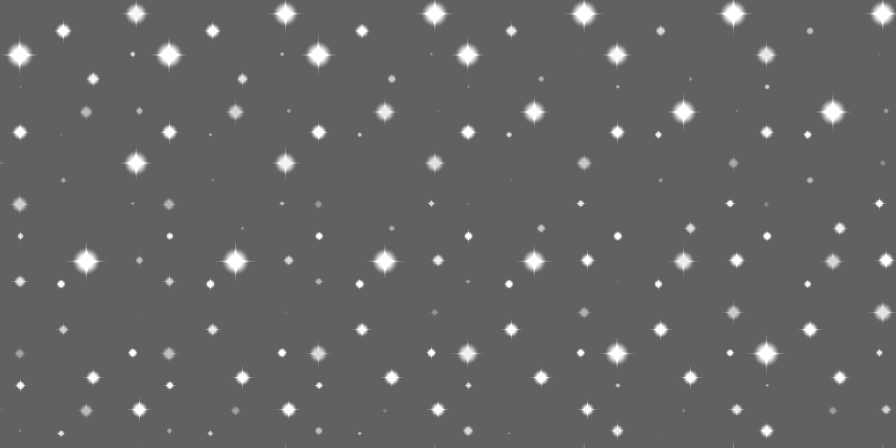
Give the GLSL for this pattern, as a WebGL 1 fragment shader.

```glsl
precision highp float;
// Soft four-pointed stars on grey, repeated in tiles that step through one twinkle cycle.

uniform vec2 u_resolution;

#define COLUMNS 6.0
#define ROWS 3.0
#define STARS 10
#define LARGEST 0.150      // arm length of the largest stars, in tiles
#define TIER_RATIO 0.60    // size step between the three tiers
#define JITTER 0.12
#define GLOW 1.12
#define ARM_SHARPNESS 7.0
#define BACKGROUND vec3(0.38)
#define STAR_COLOR vec3(1.0)

const float PI = 3.14159265;

vec2 hash2(float n) {
  return fract(sin(n * vec2(127.1, 311.7) + 4.7) * 4375.85);
}

// Evenly spread, slightly jittered position inside the tile
vec2 starPosition(float i) {
  vec2 spread = fract(i * vec2(0.7549, 0.5698) + vec2(0.12, 0.10));
  return spread + JITTER * (hash2(i) - 0.5);
}

// Round halo plus thin tapering arms; p is in arm lengths
float starShape(vec2 p) {
  vec2 a = abs(p);
  float halo = 1.0 - smoothstep(0.18, 0.66, length(p));
  float arms = max(1.0 - a.x - ARM_SHARPNESS * a.y,
                   1.0 - a.y - ARM_SHARPNESS * a.x);
  return halo + 0.8 * max(arms, 0.0);
}

void main() {
  vec2 uv = gl_FragCoord.xy / u_resolution.y * ROWS;
  float light = 0.0;

  for (int n = 0; n < STARS; n++) {
    float i = float(n);

    // Nearest copy of this star and the tile that owns it
    vec2 q = uv - starPosition(i) + 0.5;
    vec2 tile = floor(q);
    vec2 offset = fract(q) - 0.5;

    // Frames run left to right, then top to bottom
    float frame = tile.x + COLUMNS * (ROWS - 1.0 - tile.y);
    float phase = fract(i * 0.618 + 0.1);
    float pulse = abs(cos(PI * (frame / (COLUMNS * ROWS) - phase)));

    // Size and brightness pulse together
    float size = LARGEST * pow(TIER_RATIO, mod(i + 1.0, 3.0));
    float radius = size * max(pulse, 0.05);
    float star = min(GLOW * starShape(offset / radius), 1.15);
    light = max(light, star * pulse);
  }

  gl_FragColor = vec4(mix(BACKGROUND, STAR_COLOR, min(light, 1.0)), 1.0);
}
```
